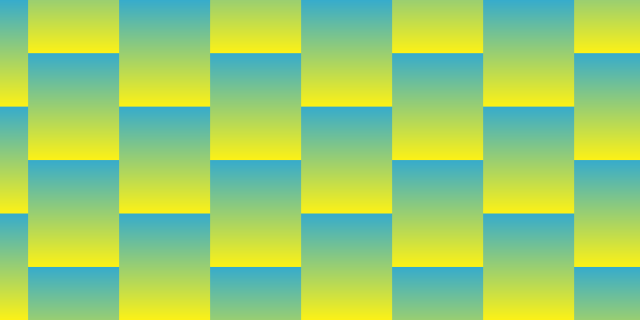
Give the GLSL for this pattern, as a Shadertoy shader.

```glsl
// Staggered columns of blue-to-yellow gradient tiles, shifted by half a tile.

// Lengths are in units of the canvas height.
#define TILE_WIDTH   0.2844
#define TILE_HEIGHT  0.3340
#define FIRST_EDGE   0.0878
#define SEAM_HEIGHT  0.4998
#define COLUMN_SHIFT 0.5
#define TOP_COLOR    vec3(0.210, 0.672, 0.802)
#define BOTTOM_COLOR vec3(0.992, 0.948, 0.085)

// Share of a pixel lying past an edge at signed distance d.
float coverage(float d, float pixel) {
    return clamp(d / pixel + 0.5, 0.0, 1.0);
}

// Gradient position in a column: 0 at the tile top, 1 at its bottom.
float tileRamp(float column, float y, float pixel) {
    float phase = (SEAM_HEIGHT - y) / TILE_HEIGHT + COLUMN_SHIFT * mod(column, 2.0);
    float fromSeam = phase - floor(phase + 0.5);
    return fromSeam + 1.0 - coverage(fromSeam * TILE_HEIGHT, pixel);
}

void mainImage(out vec4 fragColor, in vec2 fragCoord) {
    float pixel = 1.0 / iResolution.y;
    vec2 p = fragCoord * pixel;

    // Blend the two columns that meet at the nearest vertical edge.
    float x = (p.x - FIRST_EDGE) / TILE_WIDTH;
    float edge = floor(x + 0.5);
    float right = coverage((x - edge) * TILE_WIDTH, pixel);
    float ramp = mix(tileRamp(edge - 1.0, p.y, pixel),
                     tileRamp(edge, p.y, pixel), right);

    fragColor = vec4(mix(TOP_COLOR, BOTTOM_COLOR, ramp), 1.0);
}
```
